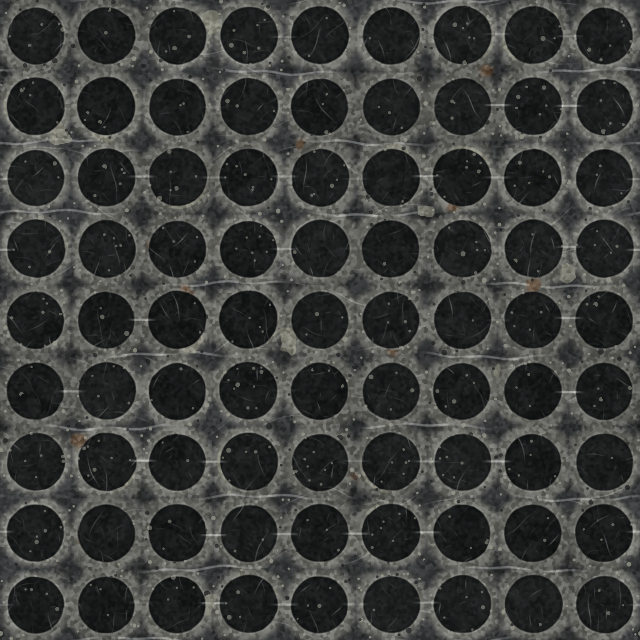
Write a Shadertoy shader that draws this texture.

```glsl
const float REPEATS = 9.0;
const float RADIUS = 0.402;       // disc radius, in repeats
const float RIM_WIDTH = 0.065;    // bright collar around each disc
const float DUST_REACH = 0.21;    // where the collar has faded out
const float GRAIN = 0.20;
const vec3 FACE = vec3(0.104, 0.110, 0.111);
const vec3 FLOOR = vec3(0.165, 0.171, 0.176);
const vec3 RIM = vec3(0.430, 0.430, 0.408);
const vec3 CHIP = vec3(0.56, 0.56, 0.50);
const vec3 RUST = vec3(0.40, 0.29, 0.20);
const float TAU = 6.2831853;

vec2 hash2(vec2 p) {
    vec3 q = fract(p.xyx * vec3(0.1031, 0.1030, 0.0973));
    q += dot(q, q.yzx + 33.33);
    return fract((q.xx + q.yz) * q.zy);
}

// Wrapping cellular noise: nearest distance, id of that point, smooth blend of ids
vec3 cellular(vec2 uv, float n, float seed) {
    vec2 p = uv * n, base = floor(p);
    float nearest = 9.0, id = 0.0, sum = 0.0, weight = 0.0;
    for (int j = -1; j <= 1; j++)
    for (int i = -1; i <= 1; i++) {
        vec2 cell = base + vec2(i, j), key = mod(cell, n) + seed;
        float dist = length(cell + hash2(key) - p);
        float value = hash2(key + 71.0).x;
        float w = exp(-9.0 * dist * dist);
        sum += w * value;
        weight += w;
        if (dist < nearest) { nearest = dist; id = value; }
    }
    return vec3(nearest, id, sum / weight);
}

// Wrapping field of short, slightly bent strokes
float scratches(vec2 uv, float n, float heading, float spread, float seed) {
    vec2 p = uv * n, base = floor(p);
    float aa = n / iResolution.y, ink = 0.0;
    for (int j = -1; j <= 1; j++)
    for (int i = -1; i <= 1; i++) {
        vec2 cell = base + vec2(i, j), key = mod(cell, n) + seed;
        vec2 a = hash2(key), b = hash2(key + 37.0);
        float angle = heading + (b.x - 0.5) * spread;
        vec2 dir = vec2(cos(angle), sin(angle)), v = p - cell - a;
        float along = dot(v, dir);
        float across = dot(v, vec2(-dir.y, dir.x)) + 0.04 * sin(along * 5.0 + a.x * TAU);
        float stroke = 1.0 - smoothstep(0.004, 0.004 + aa, abs(across));
        stroke *= 1.0 - smoothstep(0.0, 0.2 + 0.7 * b.y * b.y, abs(along));
        ink = max(ink, stroke * (0.3 + 0.7 * a.y));
    }
    return ink;
}

// Small round flecks of mixed size
float specks(vec2 uv, float n, float share, float seed) {
    vec3 c = cellular(uv, n, seed);
    float size = 0.09 + 0.2 * pow(fract(c.y * 91.7), 4.0);
    return step(1.0 - share, c.y) * (1.0 - smoothstep(size, size + n / iResolution.y, c.x));
}

void mainImage(out vec4 fragColor, in vec2 fragCoord) {
    vec2 uv = fragCoord / iResolution.xy, p = uv * REPEATS;
    float aa = REPEATS / iResolution.y;
    float broad = cellular(uv, 7.0, 3.0).z;
    float mottle = cellular(uv, 46.0, 11.0).z;
    float grain = cellular(uv, 190.0, 23.0).z - 0.5;

    // Nearest disc, each with a little jitter
    float d = 9.0;
    vec2 disc = vec2(0.0), arm = vec2(0.0);
    for (int j = -1; j <= 1; j++)
    for (int i = -1; i <= 1; i++) {
        vec2 cell = floor(p) + vec2(i, j), h = hash2(mod(cell, REPEATS) + 5.0);
        vec2 v = p - cell - 0.5 - (h - 0.5) * 0.016;
        float dist = length(v) - RADIUS - (h.y - 0.5) * 0.012;
        if (dist < d) { d = dist; disc = h; arm = v; }
    }
    d += (mottle - 0.5) * 0.012;
    float outside = smoothstep(-aa, aa, d);

    // Dusty collar fading into the dark floor
    float worn = d + (mottle - 0.5) * 0.09 + (broad - 0.5) * 0.10;
    float dust = 1.0 - smoothstep(RIM_WIDTH, DUST_REACH, worn);
    vec3 ground = mix(FLOOR * (0.8 + 0.4 * mottle), RIM, 0.10 + 0.84 * dust);
    ground *= 0.86 + 0.28 * broad;
    ground += 0.05 * (1.0 - smoothstep(0.0, 0.03, abs(d - 0.012)));
    ground += grain * GRAIN * (0.55 + 0.45 * dust);

    // Dark faces with smudges and a shaded edge
    vec3 face = FACE * (0.82 + 0.36 * mottle) + 0.02 * (disc.x - 0.5);
    face += grain * 0.055;
    face *= 1.0 - 0.22 * smoothstep(-0.06, 0.0, d);
    face += 0.20 * scratches(uv, 19.0, 1.5, 1.8, 41.0);
    face += 0.10 * scratches(uv, 31.0, 1.0, 5.0, 59.0);
    vec3 color = mix(face, ground, outside);

    // Wavering cracks between rows, short ticks between neighbours
    float row = floor(p.y + 0.5), rowHash = hash2(vec2(mod(row, REPEATS), 83.0)).x;
    float wave = 0.035 * sin(TAU * (3.0 * uv.x + rowHash)) + 0.018 * sin(TAU * (11.0 * uv.x + rowHash * 5.0));
    float crack = 1.0 - smoothstep(0.006, 0.006 + 1.5 * aa, abs(p.y - row - wave));
    crack *= smoothstep(0.1, 0.8, sin(TAU * (2.0 * uv.x + rowHash * 7.0))) * smoothstep(0.05, 0.12, d);
    vec2 joint = vec2(floor(p.x + 0.5), floor(p.y));
    vec2 jointHash = hash2(mod(joint, REPEATS) + 101.0);
    vec2 offset = p - joint - vec2(0.0, 0.47 + 0.06 * jointHash.x);
    float tick = 1.0 - smoothstep(0.005, 0.005 + 1.5 * aa, abs(offset.y));
    tick *= (1.0 - smoothstep(0.08, 0.24, abs(offset.x))) * smoothstep(0.35, 0.9, jointHash.y);
    color += 0.22 * crack + 0.24 * tick;
    color += 0.12 * outside * scratches(uv, 13.0, 0.0, 1.2, 67.0);

    // Chipped patches, pale crescents on some rims, rust spots
    vec3 patchCell = cellular(uv, 15.0, 131.0);
    float chip = step(0.95, patchCell.y) * (1.0 - smoothstep(0.20, 0.25, patchCell.x + (mottle - 0.5) * 0.5));
    float facing = cos(atan(arm.y, arm.x) - disc.x * TAU);
    float crescent = step(0.86, disc.y) * smoothstep(0.5, 0.95, facing);
    crescent *= (1.0 - smoothstep(0.01, 0.035, abs(d - 0.02))) * smoothstep(0.3, 0.65, mottle);
    color = mix(color, CHIP + grain * 0.2, max(chip * outside * 0.65, crescent * 0.7));
    vec3 rustCell = cellular(uv, 21.0, 157.0);
    float rust = step(0.965, rustCell.y) * (1.0 - smoothstep(0.05, 0.28, rustCell.x + (mottle - 0.5) * 0.3));
    color = mix(color, RUST + grain * 0.2, rust * outside * 0.6);

    // Light and dark flecks
    color = mix(color, vec3(0.60, 0.60, 0.55), specks(uv, 88.0, 0.09, 173.0) * mix(0.55, 0.75, outside));
    color = mix(color, FACE, specks(uv, 70.0, 0.06, 191.0) * outside * 0.7);
    fragColor = vec4(clamp(color, 0.0, 1.0), 1.0);
}
```
